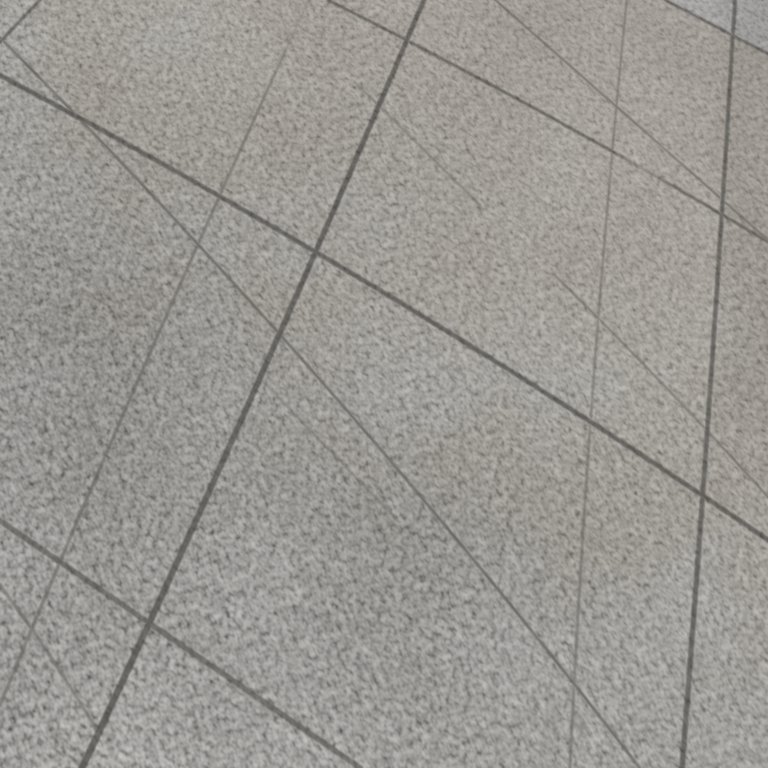
Write a WebGL 1 fragment shader that draws this texture.

```glsl
precision highp float;

uniform vec2 u_resolution;

// Stone
const vec3 STONE_WARM = vec3(0.640, 0.625, 0.598);
const vec3 STONE_COOL = vec3(0.622, 0.618, 0.608);
const vec3 FAR_SLAB_TINT = vec3(0.015, 0.025, 0.045);
const float GRAIN_SCALE = 112.0;
const float GRAIN_FAR = 0.12;
const float GRAIN_NEAR = 0.25;
const float BLOTCH_STRENGTH = 0.045;

// Joints
const vec3 JOINT_COLOR = vec3(0.385, 0.377, 0.362);
const float JOINT_SOFTNESS = 0.0022;
const float JOINT_WEAR = 0.45;
const float WIDE = 0.0038;
const float MEDIUM = 0.0024;
const float FINE = 0.0016;

vec2 gradientAt(vec2 cell) {
  vec2 h = vec2(dot(cell, vec2(127.1, 311.7)), dot(cell, vec2(269.5, 183.3)));
  return fract(sin(h) * 43758.5) * 2.0 - 1.0;
}

float gradientNoise(vec2 p) {
  vec2 i = floor(p);
  vec2 f = p - i;
  vec2 u = f * f * f * (f * (f * 6.0 - 15.0) + 10.0);
  vec2 e = vec2(1.0, 0.0);
  float low = mix(dot(gradientAt(i), f), dot(gradientAt(i + e.xy), f - e.xy), u.x);
  float high = mix(dot(gradientAt(i + e.yx), f - e.yx),
                   dot(gradientAt(i + e.xx), f - e.xx), u.x);
  return mix(low, high, u.y);
}

float softSpot(vec2 p, vec2 center, vec2 radius) {
  vec2 d = (p - center) / radius;
  return exp(-dot(d, d));
}

// Coverage of a slightly bowed groove from a to b; bow pushes it to the left
float joint(vec2 p, vec2 a, vec2 b, float bow, float halfWidth) {
  vec2 ab = b - a;
  vec2 side = normalize(vec2(-ab.y, ab.x));
  float t = clamp(dot(p - a, ab) / dot(ab, ab), 0.0, 1.0);
  float d = length(p - a - ab * t - side * bow * 4.0 * t * (1.0 - t));
  float edge = max(JOINT_SOFTNESS, 0.75 / u_resolution.y);
  return 1.0 - smoothstep(halfWidth - edge, halfWidth + edge, d);
}

// Broad, dark grooves between the slabs
float slabJoints(vec2 p, float widen) {
  float wide = WIDE * widen;
  float medium = MEDIUM * widen;
  float m = joint(p, vec2(0.552, 1.0), vec2(0.107, 0.0), 0.005, wide);
  m = max(m, 0.98 * joint(p, vec2(0.0, 0.902), vec2(1.0, 0.297), 0.0165, wide * 0.85));
  m = max(m, 0.82 * joint(p, vec2(0.0, 0.322), vec2(0.469, 0.0), 0.0, wide * 0.85));
  m = max(m, 0.92 * joint(p, vec2(0.957, 1.0), vec2(0.888, 0.0), 0.0026, wide * 0.9));
  float patchGap = 1.0 - 0.6 * softSpot(p, vec2(0.835, 0.778), vec2(0.035));
  m = max(m, 0.90 * patchGap * joint(p, vec2(0.427, 1.0), vec2(1.0, 0.685), 0.006, medium));
  m = max(m, 0.90 * joint(p, vec2(0.866, 1.0), vec2(1.0, 0.930), 0.0, medium));
  return max(m, 0.85 * joint(p, vec2(0.052, 1.0), vec2(0.0, 0.945), 0.0, medium));
}

// Narrow, worn cuts that cross the slabs
float fineCuts(vec2 p, float widen) {
  float w = FINE * widen;
  float m = 0.55 * joint(p, vec2(0.402, 1.0), vec2(0.0, 0.082), -0.005, w * 1.3);
  m *= 1.0 - 0.7 * smoothstep(0.85, 1.0, p.y);
  m = max(m, 0.48 * joint(p, vec2(0.816, 1.0), vec2(0.742, 0.0), -0.0065, w * 1.2));
  m = max(m, 0.75 * joint(p, vec2(0.0, 0.951), vec2(0.833, 0.0), 0.020, w * 1.1));
  m = max(m, 0.65 * joint(p, vec2(0.645, 1.0), vec2(1.0, 0.6875), 0.0, w));
  m = max(m, 0.42 * joint(p, vec2(0.462, 0.893), vec2(0.625, 0.733), 0.0, w));
  m = max(m, 0.55 * joint(p, vec2(0.722, 0.642), vec2(1.0, 0.353), 0.003, w));
  m = max(m, 0.50 * joint(p, vec2(0.0, 0.238), vec2(0.130, 0.043), 0.003, w * 1.2));
  return max(m, 0.35 * joint(p, vec2(0.341, 0.505), vec2(0.520, 0.320), 0.0, w));
}

void main() {
  vec2 p = gl_FragCoord.xy / u_resolution;
  float nearness = clamp(1.05 - 0.65 * p.y - 0.45 * p.x, 0.0, 1.0);

  // Broad tone of the stone
  float blotch = gradientNoise(p * 5.0 + 3.7) + 0.5 * gradientNoise(p * 13.0);
  float coolness = smoothstep(0.2, 0.8, nearness + 0.35 * blotch);
  vec3 color = mix(STONE_WARM, STONE_COOL, coolness);
  float shade = 0.048 * softSpot(p, vec2(0.05, 0.55), vec2(0.28, 0.26))
              + 0.038 * softSpot(p, vec2(0.52, 0.26), vec2(0.20, 0.15))
              + 0.020 * softSpot(p, vec2(0.52, 0.80), vec2(0.16, 0.12))
              + 0.035 * smoothstep(0.92, 0.96, p.x) * smoothstep(0.35, 0.55, p.y);
  color += BLOTCH_STRENGTH * blotch - shade;
  float farSlab = smoothstep(-0.003, 0.003, p.y - 1.0 + 0.522 * (p.x - 0.866));
  color += FAR_SLAB_TINT * farSlab;

  // Speckle shrinks with distance, in clumps of uneven size and strength
  vec2 ground = p / (1.0 - 0.20 * p.y - 0.06 * p.x);
  vec2 q = vec2(ground.x + 0.35 * ground.y, 0.8 * ground.y - 0.25 * ground.x) * GRAIN_SCALE;
  float clump = gradientNoise(q * 0.45 + 31.0);
  float grain = gradientNoise(q) + 0.6 * gradientNoise(q * 1.8 + 17.0) + 0.35 * clump;
  grain -= 0.5 * grain * grain;
  color += grain * (1.0 + 0.5 * clump) * mix(GRAIN_FAR, GRAIN_NEAR, nearness);

  // Grooves, unevenly worn along their length
  float widen = mix(0.75, 1.2, nearness);
  float wear = JOINT_WEAR * gradientNoise(p * 38.0 + 9.0);
  float cuts = fineCuts(p, widen) * (1.0 + wear + 0.6 * grain);
  float slabs = slabJoints(p, widen) * (0.95 + 0.3 * wear);
  float groove = clamp(max(slabs, cuts), 0.0, 1.0);
  color = mix(color, JOINT_COLOR + 0.08 * grain, groove);

  gl_FragColor = vec4(clamp(color, 0.0, 1.0), 1.0);
}
```
